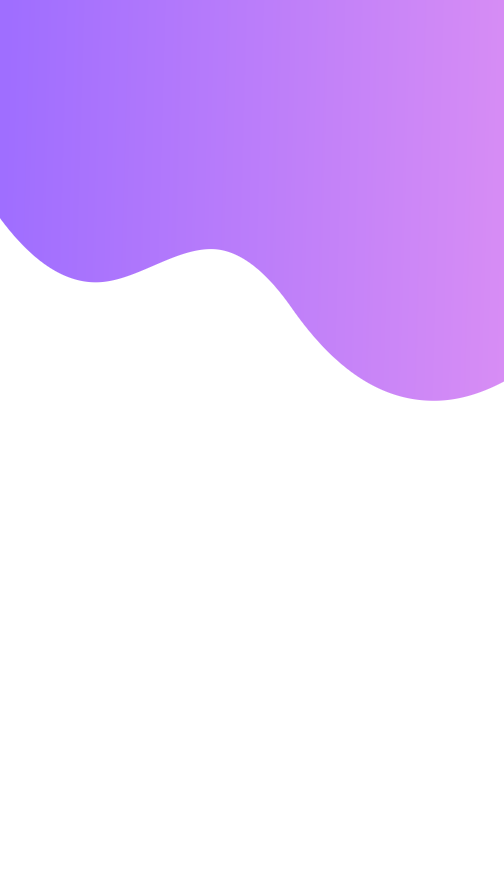
Write a WebGL 1 fragment shader that draws this background.

```glsl
precision highp float;

uniform vec2 u_resolution;

#define VIOLET vec3(0.622, 0.430, 1.000)
#define ORCHID vec3(0.842, 0.551, 0.960)
#define PAPER vec3(1.0)
#define GRADIENT_TILT 0.05

// Wave knots: x, height, slope
#define LEFT_EDGE vec3(0.0, 0.7565, -0.760)
#define FIRST_TROUGH vec3(0.190, 0.6849, 0.0)
#define CREST vec3(0.419, 0.7220, 0.0)
#define DESCENT vec3(0.5787, 0.6563, -0.804)
#define SECOND_TROUGH vec3(0.8611, 0.5527, 0.0)
#define RIGHT_EDGE vec3(1.0, 0.5742, 0.298)

// Cubic Hermite curve between two knots
float hermite(float x, vec3 a, vec3 b) {
  float span = b.x - a.x;
  float t = (x - a.x) / span;
  float s = 1.0 - t;
  float blend = t * t * (3.0 - 2.0 * t);
  return mix(a.y, b.y, blend) + span * t * s * (a.z * s - b.z * t);
}

float waveHeight(float x) {
  if (x < FIRST_TROUGH.x) return hermite(x, LEFT_EDGE, FIRST_TROUGH);
  if (x < CREST.x) return hermite(x, FIRST_TROUGH, CREST);
  if (x < DESCENT.x) return hermite(x, CREST, DESCENT);
  if (x < SECOND_TROUGH.x) return hermite(x, DESCENT, SECOND_TROUGH);
  return hermite(x, SECOND_TROUGH, RIGHT_EDGE);
}

void main() {
  vec2 uv = gl_FragCoord.xy / u_resolution;
  vec2 texel = 1.0 / u_resolution;

  // Distance to the wave, corrected for its slope, softens the edge
  float height = waveHeight(uv.x);
  float rise = (waveHeight(uv.x + 0.5 * texel.x) - waveHeight(uv.x - 0.5 * texel.x)) / texel.y;
  float edgeDistance = (uv.y - height) / texel.y / sqrt(1.0 + rise * rise);
  float coverage = clamp(edgeDistance + 0.5, 0.0, 1.0);

  // Slightly tilted horizontal gradient
  float along = clamp(uv.x + GRADIENT_TILT * (0.8 - uv.y), 0.0, 1.0);
  vec3 fill = mix(VIOLET, ORCHID, along);

  gl_FragColor = vec4(mix(PAPER, fill, coverage), 1.0);
}
```
